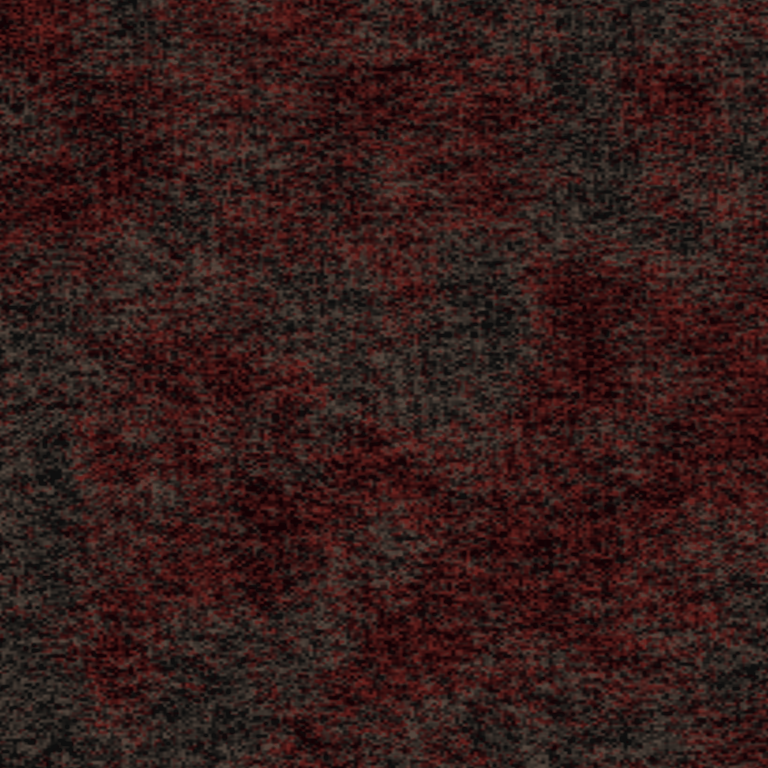
Write a WebGL 1 fragment shader that draws this texture.

```glsl
precision highp float;
// Dark worn cloth: deep red blotches over a charcoal brown ground.
// Layered value noise places the blotches and clouds; two stretched noises
// add the strong fine grain and the short horizontal threads.

uniform vec2 u_resolution;

// Ends of the tone ramps for the two dyes
const vec3 GREY_DARK  = vec3(0.092, 0.086, 0.080);
const vec3 GREY_LIGHT = vec3(0.278, 0.235, 0.205);
const vec3 RED_DARK   = vec3(0.125, 0.022, 0.030);
const vec3 RED_LIGHT  = vec3(0.350, 0.108, 0.098);

// Cells across the canvas
const float BLOTCH_SCALE = 8.5;
const float CLOUD_SCALE  = 11.0;
const vec2  GRAIN_SCALE  = vec2(205.0, 250.0);
const vec2  THREAD_SCALE = vec2(48.0, 140.0);

// Strength of each layer
const float BLOTCH_HUE  = 0.82;
const float GRAIN_TONE  = 1.40;
const float THREAD_TONE = 0.75;
const float CLOUD_TONE  = 0.55;
const float RIM_TONE    = 0.20;
const float GRAIN_HUE   = 0.50;
const float THREAD_HUE  = 0.30;

float hash(vec2 p) {
  return fract(sin(dot(p, vec2(127.1, 311.7))) * 43758.5453);
}

float valueNoise(vec2 p) {
  vec2 cell = floor(p);
  vec2 f = fract(p);
  f = f * f * (3.0 - 2.0 * f);
  float bottom = mix(hash(cell), hash(cell + vec2(1.0, 0.0)), f.x);
  float top = mix(hash(cell + vec2(0.0, 1.0)), hash(cell + vec2(1.0, 1.0)), f.x);
  return mix(bottom, top, f.y);
}

// Four octaves, each turned to hide the lattice
float fbm(vec2 p) {
  const mat2 turn = mat2(0.8, 0.6, -0.6, 0.8);
  float sum = 0.0;
  float weight = 0.5;
  for (int i = 0; i < 4; i++) {
    sum += weight * valueNoise(p);
    p = turn * p * 2.03 + 17.3;
    weight *= 0.5;
  }
  return sum / 0.9375;
}

// Noise centred on zero
float centred(vec2 p) {
  return valueNoise(p) - 0.5;
}

void main() {
  vec2 uv = gl_FragCoord.xy / min(u_resolution.x, u_resolution.y);

  // Large patches
  float blotch = fbm(uv * BLOTCH_SCALE + 3.7);
  float cloud = fbm(uv * CLOUD_SCALE + 41.2) - 0.5;

  // Threads waver slightly so the rows do not look ruled
  vec2 cloth = uv + vec2(0.0, 0.006 * centred(uv * 14.0 + 9.0));
  vec2 grainPos = cloth * GRAIN_SCALE;
  vec2 threadPos = cloth * THREAD_SCALE;

  // Dye: blotches broken up by grain and threads
  float dye = 0.5 + BLOTCH_HUE * (blotch - 0.5)
            + GRAIN_HUE * centred(grainPos + 71.5)
            + THREAD_HUE * centred(threadPos + 23.1);
  float redness = smoothstep(0.26, 0.78, dye);

  // Tone: warm, lighter rims where red meets grey
  float patchRed = smoothstep(0.3, 0.7, blotch);
  float rim = 4.0 * patchRed * (1.0 - patchRed) - 0.65;
  float tone = 0.5 + GRAIN_TONE * centred(grainPos)
             + THREAD_TONE * centred(threadPos)
             + CLOUD_TONE * cloud + RIM_TONE * rim;
  tone = clamp(tone, -0.2, 1.25);

  vec3 grey = mix(GREY_DARK, GREY_LIGHT, tone);
  vec3 red = mix(RED_DARK, RED_LIGHT, tone);
  gl_FragColor = vec4(mix(grey, red, redness), 1.0);
}
```
